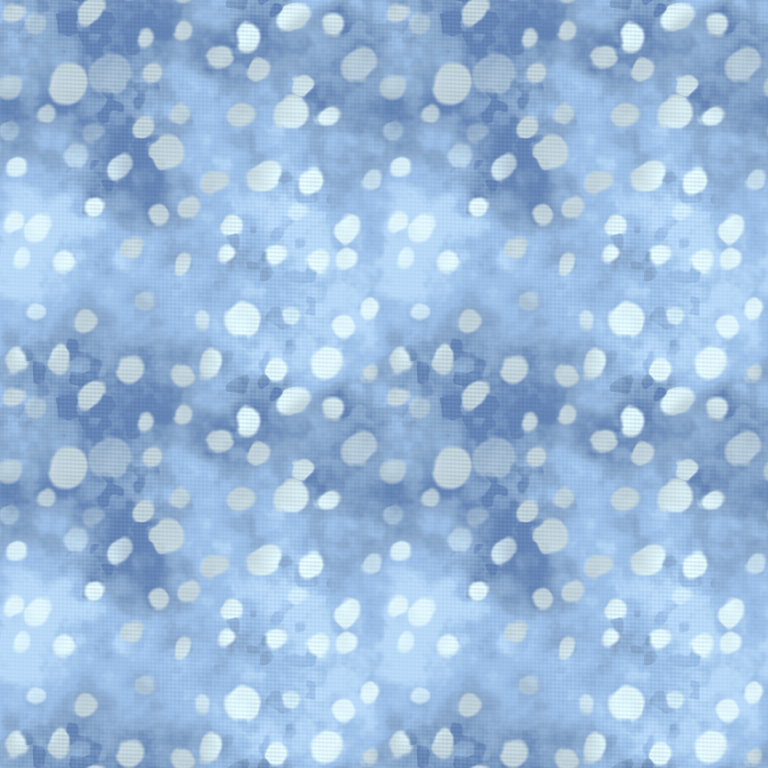
Give the GLSL for this pattern, as a Shadertoy shader.

```glsl
// Pale hand-dabbed dots on a mottled blue watercolour wash over fine woven cloth.
#define REPEATS 2.0                      // tiles across and down
#define DOTS 8.0                         // dot cells per tile side (even)
#define THREADS 96.0                     // woven threads per tile
#define WEAVE 0.022                      // thread contrast
#define EDGE 0.05                        // dot edge softness, in cells
#define MOTTLE 1.25                      // strength of the cloudy pigment
#define DEEP vec3(0.39, 0.52, 0.71)
#define DULL vec3(0.54, 0.66, 0.80)
#define SKY vec3(0.61, 0.75, 0.91)
#define BRIGHT vec3(0.72, 0.85, 0.97)
#define DOT_GREY vec3(0.76, 0.83, 0.86)
#define DOT_WHITE vec3(0.88, 0.965, 0.985)

const float TAU = 6.2831853;

vec3 hash3(vec2 cell, float seed) {
    vec3 p = fract((cell.xyx + seed * 17.3) * vec3(0.1031, 0.1030, 0.0973));
    p += dot(p, p.yxz + 33.33);
    return fract((p.xxy + p.yxx) * p.zyx);
}

// Smooth cellular noise that wraps after `count` cells.
float cellNoise(vec2 uv, float count, float seed) {
    vec2 p = uv * count, base = floor(p);
    float sum = 0.0, weight = 0.0;
    for (int j = -1; j <= 1; j++)
    for (int i = -1; i <= 1; i++) {
        vec2 cell = base + vec2(i, j);
        vec3 h = hash3(mod(cell, count), seed);
        vec2 d = p - cell - 0.15 - 0.7 * h.xy;
        float k = exp(-6.0 * dot(d, d));
        sum += k * h.z;
        weight += k;
    }
    return sum / weight;
}

float clouds(vec2 uv) {
    float sum = 0.0, amp = 0.5, count = 5.0;
    for (int i = 0; i < 5; i++) {
        sum += amp * (cellNoise(uv, count, float(i) + 1.0) - 0.5);
        amp *= 0.62;
        count *= 2.0;
    }
    return sum;
}

// Broad light and shade across one tile, about -1 to 1.
float broadWash(vec2 uv) {
    vec2 a = TAU * uv;
    float glow = (0.5 + 0.5 * cos(a.x - 0.2)) * (0.5 + 0.5 * cos(a.y - 2.6));
    float lowGlow = (0.5 + 0.5 * cos(a.x - 4.9)) * (0.5 + 0.5 * cos(a.y - 1.2));
    float band = pow(0.5 + 0.5 * cos(a.x - 2.3 + 0.4 * sin(a.y)), 4.0);
    float corner = (0.5 + 0.5 * cos(a.x - 0.9)) * pow(0.5 + 0.5 * cos(a.y + 0.6), 2.0);
    return 1.1 * glow + 0.6 * lowGlow - 0.45 * band - 0.7 * corner - 0.15;
}

// Coverage of the tilted, slightly uneven dots; alternate rows are offset.
float dotCover(vec2 uv, float wobble, float soft) {
    vec2 p = uv * DOTS;
    float cover = 0.0;
    for (int j = -1; j <= 1; j++)
    for (int i = -1; i <= 1; i++) {
        float row = floor(p.y) + float(j);
        float shift = 0.5 * mod(row, 2.0);
        vec2 cell = vec2(floor(p.x - shift) + float(i), row);
        vec2 id = mod(cell, DOTS);
        vec3 place = hash3(id, 11.0), shape = hash3(id, 23.0);
        vec2 d = p - cell - vec2(shift, 0.0) - 0.5 - 0.64 * (place.xy - 0.5);
        float tilt = mix(0.2, 1.4, shape.x);
        float c = cos(tilt), s = sin(tilt);
        d = vec2(c * d.x + s * d.y, c * d.y - s * d.x);
        float stretch = mix(1.0, 1.2, shape.y);
        float radius = 0.16 + 0.13 * place.z + 0.15 * pow(place.z, 6.0);
        float dist = length(d * vec2(1.0 / stretch, stretch)) - radius + wobble;
        float opacity = mix(0.4, 1.0, smoothstep(0.0, 0.25, shape.z));
        cover = max(cover, opacity * (1.0 - smoothstep(-soft, soft, dist)));
    }
    return cover;
}

vec3 pigment(float tone) {
    vec3 col = mix(DEEP, DULL, smoothstep(0.0, 0.42, tone));
    col = mix(col, SKY, smoothstep(0.36, 0.68, tone));
    return mix(col, BRIGHT, smoothstep(0.66, 1.0, tone));
}

void mainImage(out vec4 fragColor, in vec2 fragCoord) {
    vec2 uv = fragCoord / iResolution.xy * REPEATS;
    float pixel = REPEATS / min(iResolution.x, iResolution.y);

    // Cloudy wash with small dark pigment specks
    float wash = broadWash(uv);
    float fine = cellNoise(uv, 34.0, 7.0);
    float patches = cellNoise(uv, 7.0, 8.0);
    float specks = smoothstep(0.55, 0.8, fine) * smoothstep(0.45, 0.7, patches);
    float tone = 0.49 + 0.3 * wash + MOTTLE * clouds(uv) - 0.24 * specks;
    vec3 col = pigment(tone);

    // Dots, greyer where the wash is dull
    float soft = max(EDGE, pixel * DOTS);
    float cover = dotCover(uv, 0.09 * (fine - 0.5), soft);
    float light = smoothstep(-0.35, 0.3, wash + 0.8 * (patches - 0.5));
    vec3 dotCol = mix(DOT_GREY, DOT_WHITE, light) + 0.04 * (fine - 0.5);
    col = mix(col, dotCol, 0.96 * cover);

    // Woven threads, faded out when too fine to resolve
    float visible = 1.0 - smoothstep(0.3, 0.6, THREADS * pixel);
    float across = sin(TAU * (THREADS * uv.y + 4.0 * uv.x));
    float down = sin(TAU * THREADS * uv.x);
    float worn = 0.5 + patches;
    col += WEAVE * visible * worn * (across * (0.6 + 0.5 * cover) + 0.4 * down);

    fragColor = vec4(clamp(col, 0.0, 1.0), 1.0);
}
```
